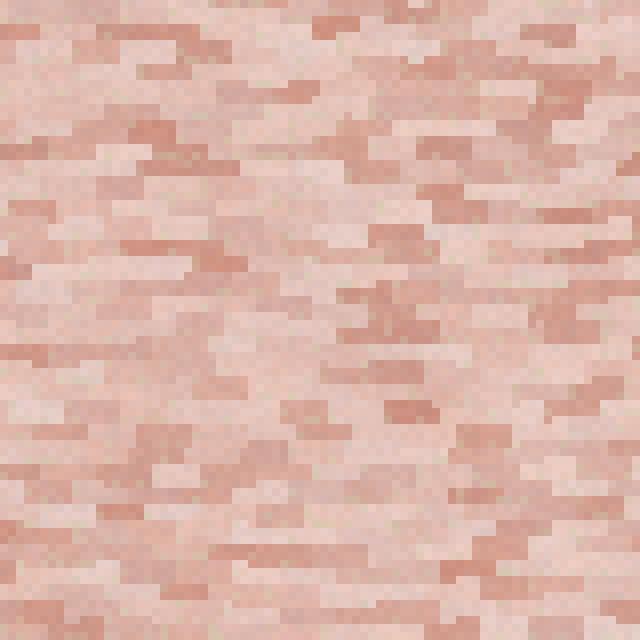
Give the GLSL for this texture, as a Shadertoy shader.

```glsl
// Weathered pink brickwork drawn as a mosaic of small square tiles.
// Wavy brick courses are sampled once per tile; each brick gets its own tone,
// each tile a little grain, and the joints show broken flecks of beige mortar.

const float TILES = 80.0;                  // tiles along the canvas height
const vec2 BRICK = vec2(6.667, 2.5);       // brick size in tiles
const float WANDER = 1.8;                  // vertical drift of courses, in tiles
const float TONE_RANGE = 0.80;             // depth of the darkest bricks
const float TONE_SKEW = 1.5;               // higher values favour pale bricks
const float GRAIN = 0.035;                 // brightness variation per tile
const float SIDE_FLECKS = 0.36;            // chance of mortar at brick sides
const float BED_FLECKS = 0.22;             // chance of mortar between courses
const vec3 PALE = vec3(0.910, 0.795, 0.762);
const vec3 CLAY = vec3(0.770, 0.515, 0.450);
const vec3 MORTAR = vec3(0.850, 0.800, 0.705);
const vec3 HUE_SHIFT = vec3(0.020, -0.008, -0.026);
const int SAMPLES = 3;                     // antialiasing samples per axis

float hash(vec2 p) {
    return fract(sin(dot(p, vec2(127.1, 311.7))) * 43758.5453);
}

float valueNoise(vec2 p) {
    vec2 i = floor(p);
    vec2 f = fract(p);
    f = f * f * (3.0 - 2.0 * f);
    float low = mix(hash(i), hash(i + vec2(1.0, 0.0)), f.x);
    float high = mix(hash(i + vec2(0.0, 1.0)), hash(i + 1.0), f.x);
    return mix(low, high, f.y);
}

vec3 tileColor(vec2 tile) {
    // Bend the courses, then stagger the bricks in each one
    vec2 p = tile + 0.5;
    p.y += WANDER * (valueNoise(tile * vec2(0.11, 0.07) + 5.3) - 0.5);
    float course = floor(p.y / BRICK.y);
    p.x += BRICK.x * (0.5 * mod(course, 2.0) + 0.5 * hash(vec2(course, 9.0)));
    vec2 brick = vec2(floor(p.x / BRICK.x), course);
    vec2 inside = p - brick * BRICK;

    // Brick tone, softly lifted or lowered over broad patches
    float tone = TONE_RANGE * pow(hash(brick + 17.0), TONE_SKEW);
    tone += 0.16 * (valueNoise(tile * vec2(0.06, 0.10) + 31.0) - 0.5);
    vec3 color = mix(PALE, CLAY, max(tone, 0.0));
    color += HUE_SHIFT * (hash(brick + 43.0) - 0.5);

    // Tile grain in brightness and hue
    color += GRAIN * (hash(tile + 61.0) - 0.5);
    color += HUE_SHIFT * (hash(tile + 83.0) - 0.5);

    // Broken mortar along the left side and the bed of each brick
    float chance = inside.x < 1.0 ? SIDE_FLECKS : 0.0;
    if (inside.y < 0.7) {
        chance = max(chance, BED_FLECKS * 2.0 * hash(brick + 107.0));
    }
    float fleck = step(hash(tile + 131.0), chance);
    float cover = mix(0.35, 0.80, hash(tile + 151.0));
    vec3 stain = mix(MORTAR, MORTAR * color / PALE, 0.45);
    return mix(color, stain, fleck * cover);
}

void mainImage(out vec4 fragColor, in vec2 fragCoord) {
    // Average a few samples so that tile edges stay smooth
    vec3 sum = vec3(0.0);
    for (int y = 0; y < SAMPLES; y++) {
        for (int x = 0; x < SAMPLES; x++) {
            vec2 offset = (vec2(x, y) + 0.5) / float(SAMPLES) - 0.5;
            vec2 uv = (fragCoord + offset) / iResolution.y;
            sum += tileColor(floor(uv * TILES));
        }
    }
    fragColor = vec4(sum / float(SAMPLES * SAMPLES), 1.0);
}
```
